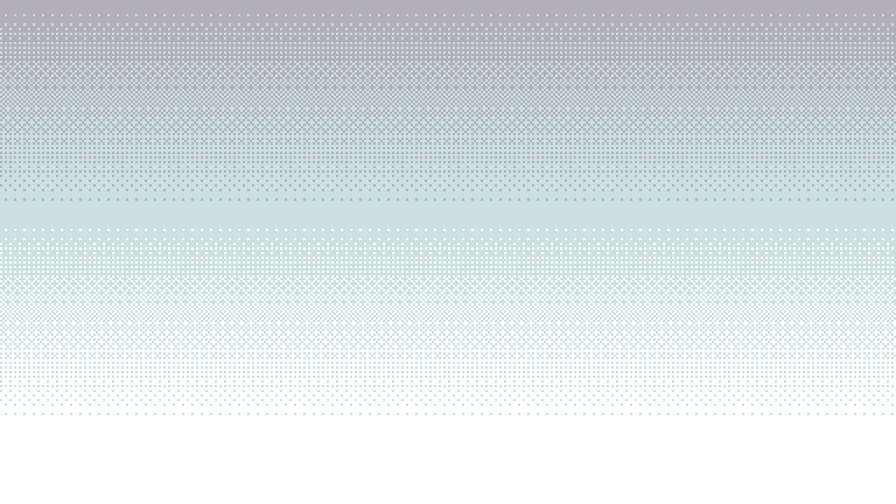
Write a WebGL 1 fragment shader that draws this background.

```glsl
precision highp float;

uniform vec2 u_resolution;

#define DUSK vec3(0.698, 0.682, 0.735)
#define MIST vec3(0.798, 0.882, 0.876)
#define SNOW vec3(1.0)
#define ROWS 216.0
#define FIRST_FADE 2.0
#define SECOND_FADE 94.0
#define FADE_ROWS 86.5
#define FADE_CURVE 0.9
#define PHASE vec2(2.0)
#define SAMPLES 4

// Ordered 2x2 thresholds: 0, 2 / 3, 1 quarters
float bayer2(vec2 cell) {
  vec2 c = mod(floor(cell), 2.0);
  return fract(c.x * 0.5 + c.y * 0.75);
}

// Ordered 4x4 thresholds, centred within sixteen steps
float bayer4(vec2 cell) {
  return bayer2(cell * 0.5) * 0.25 + bayer2(cell) + 0.5 / 16.0;
}

// Progress of a fade that starts at the given row below the top
float fade(float row, float start) {
  return pow(clamp((row - start) / FADE_ROWS, 0.0, 1.0), FADE_CURVE);
}

// Three flat colours, blended only by the dither pattern
vec3 ditheredSky(vec2 cell) {
  float threshold = bayer4(cell + PHASE);
  float toMist = step(threshold, fade(cell.y, FIRST_FADE));
  float toSnow = step(threshold, fade(cell.y, SECOND_FADE));
  return mix(mix(DUSK, MIST, toMist), SNOW, toSnow);
}

void main() {
  float cellsPerPixel = ROWS / u_resolution.y;
  vec2 corner = gl_FragCoord.xy - 0.5;
  vec3 total = vec3(0.0);

  // Average subsamples so that cell edges stay smooth
  for (int j = 0; j < SAMPLES; j++) {
    for (int i = 0; i < SAMPLES; i++) {
      vec2 p = corner + (vec2(float(i), float(j)) + 0.5) / float(SAMPLES);
      p.y = u_resolution.y - p.y;
      total += ditheredSky(floor(p * cellsPerPixel));
    }
  }

  gl_FragColor = vec4(total / float(SAMPLES * SAMPLES), 1.0);
}
```
